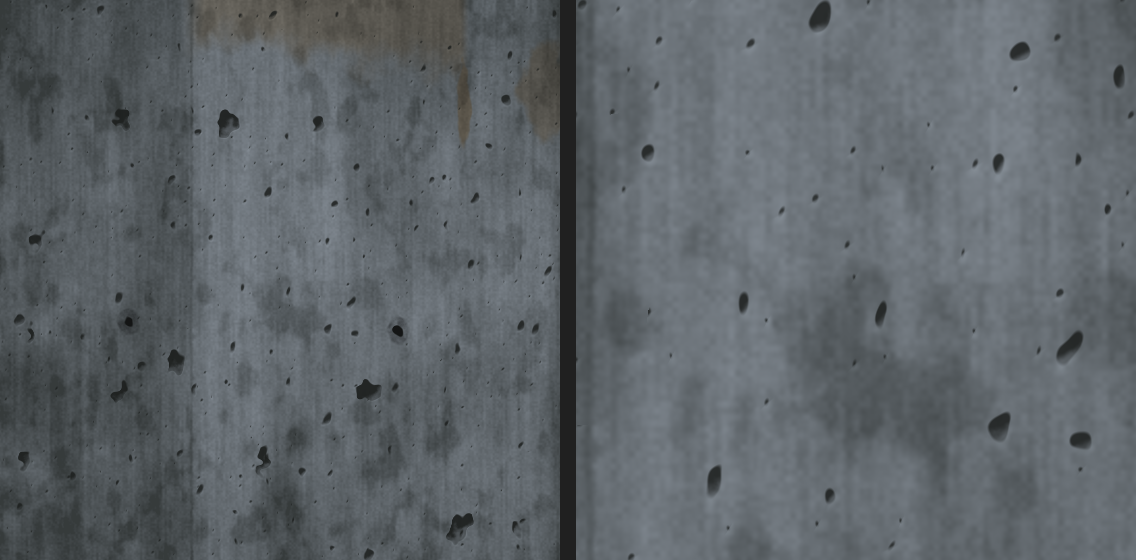
Left: the whole. Right: its middle third, enlarged.
A WebGL 2 fragment shader for this texture:

```glsl
#version 300 es
precision highp float;
// Weathered cast concrete: two panels with a vertical seam, streaks and stains.
// Layered noise sets the tone; jittered cells scatter leaning air pits of three
// sizes, and a short loop adds the two tie holes.

#define DARK_TONE vec3(0.235, 0.255, 0.260)
#define PALE_TONE vec3(0.475, 0.505, 0.535)
#define RUST_TONE vec3(0.410, 0.375, 0.315)
#define PIT_TONE vec3(0.110, 0.120, 0.115)
#define BASE_LEVEL 0.87
#define PANEL_DROP 0.20
#define VIGNETTE 0.85
#define STREAKS 0.26
#define STAINS 0.42
#define SEAM_X 0.343

uniform vec2 u_resolution;
out vec4 fragColor;

float hash(vec2 p) {
  vec3 q = fract(vec3(p.xyx) * 0.1031);
  q += dot(q, q.yzx + 33.33);
  return fract((q.x + q.y) * q.z);
}

float noise(vec2 p) {
  vec2 i = floor(p), f = fract(p);
  f = f * f * (3.0 - 2.0 * f);
  return mix(mix(hash(i), hash(i + vec2(1, 0)), f.x),
             mix(hash(i + vec2(0, 1)), hash(i + vec2(1, 1)), f.x), f.y);
}

float fbm(vec2 p) {
  float sum = 0.0, amp = 0.533;
  for (int i = 0; i < 4; i++) {
    sum += amp * noise(p);
    p = mat2(1.6, 0.4, -0.4, 1.6) * p * 1.2 + 17.3;
    amp *= 0.5;
  }
  return sum;
}

// Nearest pit of a jittered grid: x = signed distance, y = lower-right facing
vec2 pitField(vec2 p, float cells, float share, vec2 radii, float seed) {
  vec2 g = p * cells + seed;
  vec2 best = vec2(1.0, 0.0);
  for (int y = -1; y <= 1; y++)
  for (int x = -1; x <= 1; x++) {
    vec2 id = floor(g) + vec2(x, y);
    if (hash(id + 5.7) > share) continue;
    float a = hash(id + 31.1), b = hash(id + 72.9), c = hash(id + 113.3);
    vec2 d = g - id - 0.15 - 0.7 * vec2(a, b);
    float lean = 0.75 * (c - 0.3);
    d = mat2(cos(lean), sin(lean), -sin(lean), cos(lean)) * d;
    float width = mix(0.38, 0.8, hash(id + 191.0));
    float radius = mix(radii.x, radii.y, c * c);
    float dist = (length(vec2(d.x / width, d.y)) - radius) * width / cells;
    if (dist < best.x) best = vec2(dist, dot(d, vec2(0.8, -0.6)) / radius);
  }
  return best;
}

// Dark hollow with a lit far wall and a faint pale lip
vec3 carve(vec3 col, vec2 pit, float rough, float depth, float aa) {
  float inside = smoothstep(aa, -aa, pit.x);
  float lit = smoothstep(-0.1, 0.6, pit.y + 0.8 * (rough - 0.5));
  float lip = smoothstep(0.004, 0.0, pit.x) * smoothstep(0.2, 0.8, pit.y);
  col *= 1.0 + 0.10 * lip;
  return mix(col, mix(PIT_TONE, col * 0.85, 0.75 * lit), inside * depth);
}

void main() {
  vec2 p = gl_FragCoord.xy / u_resolution;
  float aa = max(0.9 / u_resolution.y, 0.0008);
  float rough = fbm(p * 95.0);
  float broad = fbm(p * vec2(7.0, 3.5) + 3.0);
  float mottle = fbm(p * vec2(30.0, 19.0) + 40.0);
  float leftPanel = smoothstep(SEAM_X + 0.003, SEAM_X - 0.003, p.x);

  // Broad light falloff and panel tone
  vec2 q = p - vec2(0.61, 0.54);
  float tone = BASE_LEVEL - VIGNETTE * dot(q, q) - PANEL_DROP * leftPanel;
  tone -= 0.22 * smoothstep(0.035, 0.0, 1.0 - p.x + 0.03 * (mottle - 0.5));

  // Damp columns, blotches and chalky patches
  float column = exp(-pow((p.x - 0.52) / 0.065, 2.0)) * smoothstep(0.62, 0.3, p.y)
               + 0.6 * exp(-pow((p.x - 0.75) / 0.08, 2.0)) * smoothstep(0.45, 0.1, p.y);
  tone -= STAINS * column * smoothstep(0.25, 0.65, 0.5 * (broad + mottle));
  tone -= STAINS * 0.8 * smoothstep(0.46, 0.80, broad);
  tone -= STAINS * 0.6 * smoothstep(0.53, 0.74, mottle);
  tone += 0.22 * leftPanel * smoothstep(0.54, 0.74, fbm(p * vec2(11.0, 8.0) + 70.0));

  // Vertical formwork streaks and fine grain
  tone += STREAKS * (noise(p * vec2(230.0, 15.0)) - 0.5) * 0.6;
  tone += STREAKS * (noise(p * vec2(85.0, 4.0) + 9.0) - 0.5) * 0.6;
  tone += 0.16 * (noise(p * 270.0) - 0.5) + 0.18 * (rough - 0.5);

  // Seam: a thin crumbling groove
  float seam = abs(p.x - SEAM_X + 0.004 * (rough - 0.5));
  tone -= 0.28 * smoothstep(0.005, 0.0, seam) * (0.3 + noise(p * vec2(60.0, 22.0)));
  vec3 col = mix(DARK_TONE, PALE_TONE, clamp(tone, -0.1, 1.12));

  // Rust wash along the top, a drip and a patch at the right edge
  float ragged = 0.13 * (broad - 0.5) + 0.08 * (mottle - 0.5);
  float wash = smoothstep(0.88, 0.95, p.y + ragged)
             * smoothstep(0.32, 0.37, p.x) * smoothstep(0.84, 0.82, p.x);
  vec2 dripPos = (p - vec2(0.828, 0.828)) / vec2(0.013, 0.078);
  float drip = smoothstep(1.1, 0.8, length(dripPos) + 1.2 * (mottle - 0.5));
  vec2 edgePos = (p - vec2(0.985, 0.835)) / vec2(0.055, 0.085);
  float edge = smoothstep(1.1, 0.7, length(edgePos) + 1.2 * (mottle - 0.5));
  float rust = max(0.65 * wash, max(0.85 * drip, 0.6 * edge));
  col = mix(col, RUST_TONE * (0.62 + 0.45 * tone), rust);

  // Air pits, small to large, with ragged outlines
  vec2 warp = vec2(noise(p * 75.0), noise(p * 75.0 + 50.0)) - 0.5;
  float cluster = 0.5 + noise(p * 6.0 + 21.0);
  vec2 fine = pitField(p + 0.002 * warp, 43.0, 0.24 * cluster, vec2(0.05, 0.13), 11.0);
  vec2 medium = pitField(p + 0.007 * warp, 18.0, 0.27, vec2(0.07, 0.18), 37.0);
  vec2 large = pitField(p + 0.021 * warp, 8.0, 0.24, vec2(0.09, 0.23), 83.0);
  col = carve(col, fine, rough, 0.75, aa);
  col = carve(col, medium, rough, 0.85, aa);
  col = carve(col, large, rough, 0.92, aa);

  // Tie holes: chipped collar around a round dark bore
  for (int i = 0; i < 2; i++) {
    vec2 d = p - vec2(0.23 + 0.48 * float(i), 0.425 - 0.017 * float(i)) + 0.008 * warp;
    float r = length(d * vec2(1.0, 0.75));
    col *= 1.0 - smoothstep(0.022, 0.016, r) * (0.12 + 0.6 * (rough - 0.35));
    col = mix(col, PIT_TONE * 0.7, smoothstep(aa, -aa, length(d) - 0.008));
  }
  fragColor = vec4(col, 1.0);
}
```
